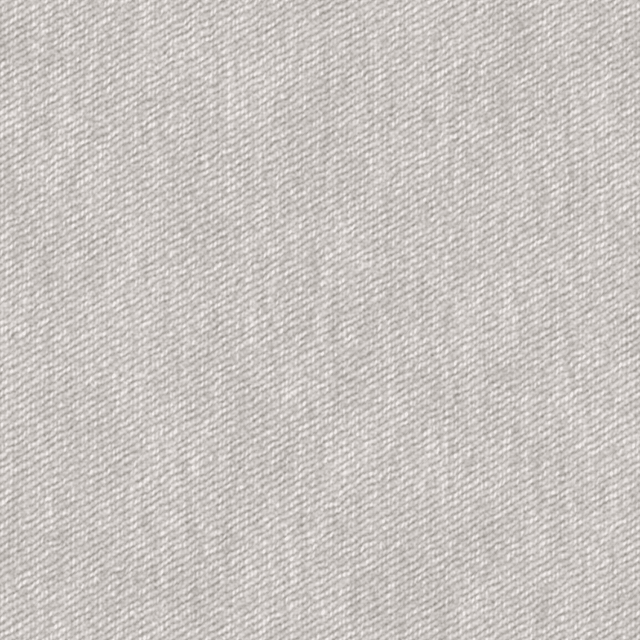
This texture is drawn by a Shadertoy shader. Its source:

```glsl
const vec3 SHADOW_GREY = vec3(0.65, 0.63, 0.61);
const vec3 LIGHT_GREY = vec3(0.89, 0.87, 0.86);
const vec2 WEAVE_COUNT = vec2(144.0, 82.0); // yarn columns, ribs per canvas height
const float RIB_STEP = 1.0 / 3.0;           // rib rise per yarn column
const float TAU = 6.2831853;

vec2 hash2(vec2 cell) {
    vec3 p = fract(cell.xyx * vec3(0.1031, 0.1030, 0.0973));
    p += dot(p, p.yzx + 33.33);
    return fract((p.xx + p.yz) * p.zy);
}

vec2 cornerGradient(vec2 cell) {
    return hash2(cell) * 2.0 - 1.0;
}

float gradientNoise(vec2 p) {
    vec2 cell = floor(p);
    vec2 f = p - cell;
    vec2 w = f * f * f * (f * (f * 6.0 - 15.0) + 10.0);
    vec2 e = vec2(1.0, 0.0);
    float a = dot(cornerGradient(cell), f);
    float b = dot(cornerGradient(cell + e.xy), f - e.xy);
    float c = dot(cornerGradient(cell + e.yx), f - e.yx);
    float d = dot(cornerGradient(cell + e.xx), f - e.xx);
    return mix(mix(a, b, w.x), mix(c, d, w.x), w.y);
}

// Rows follow the diagonal ribs, columns follow the upright yarns
vec2 twillCoords(vec2 uv, float wobble) {
    vec2 p = uv * WEAVE_COUNT;
    p.x += wobble * gradientNoise(uv * vec2(60.0, 45.0) + 17.0);
    p.y += wobble * gradientNoise(uv * vec2(50.0, 40.0) + 53.0);
    return vec2(p.x, p.y - p.x * RIB_STEP);
}

// Diagonal ridge, centred on zero, with grooves narrower than crowns
float ribRelief(float row) {
    float groove = 0.5 + 0.5 * cos(TAU * row);
    return 0.41 - pow(groove, 1.4);
}

// Slight swelling of each stitch along its rib, tilted with the yarn twist
float beadRelief(vec2 weave) {
    float row = fract(weave.y) - 0.5;
    return -cos(TAU * (weave.x - 0.25 * row));
}

// Broad clouds and upright slubs in the yarn
float yarnVariation(vec2 uv) {
    float clouds = gradientNoise(uv * vec2(7.0, 5.0) + 5.0);
    float slubs = gradientNoise(uv * vec2(60.0, 9.0) + 31.0);
    float threads = gradientNoise(uv * vec2(120.0, 35.0) + 71.0);
    return 0.14 * clouds + 0.24 * slubs + 0.22 * threads;
}

float fibreGrain(vec2 uv) {
    float coarse = gradientNoise(uv * vec2(110.0, 110.0) + 11.0);
    float fine = gradientNoise(uv * vec2(220.0, 220.0) + 91.0);
    return 0.35 * coarse + 0.5 * fine;
}

void mainImage(out vec4 fragColor, in vec2 fragCoord) {
    vec2 uv = fragCoord / iResolution.y;

    // Ribs whose grooves deepen and fade along their length
    vec2 weave = twillCoords(uv, 0.4);
    float patchDepth = gradientNoise(uv * vec2(36.0, 30.0) + 43.0);
    float grooveDepth = gradientNoise(weave * vec2(0.55, 1.0) + 200.0);
    float depth = max(0.62 + 0.35 * patchDepth + 0.6 * grooveDepth, 0.1);
    float relief = depth * ribRelief(weave.y);

    // Stitch beads, each with its own shade
    float crown = 0.5 - 0.5 * cos(TAU * weave.y);
    float shade = hash2(floor(weave) + 300.0).y - 0.5;
    float beadEdge = 0.5 - 0.5 * cos(TAU * weave.x);
    relief += 0.12 * beadRelief(weave);
    relief += 0.6 * shade * crown * beadEdge;

    float tone = 0.6 + relief + yarnVariation(uv) + fibreGrain(uv);
    vec3 cloth = mix(SHADOW_GREY, LIGHT_GREY, clamp(tone, -0.5, 1.25));
    fragColor = vec4(cloth, 1.0);
}
```
